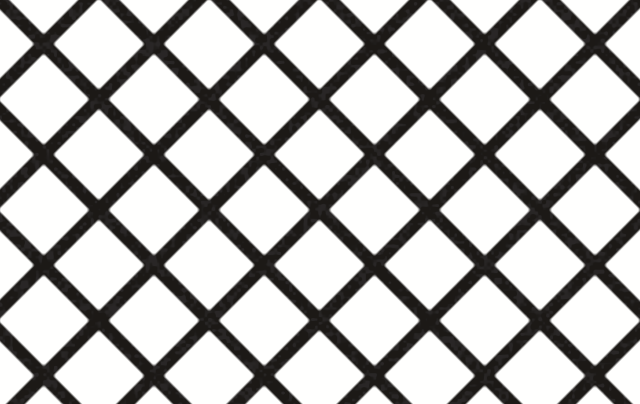
This pattern is drawn by a Shadertoy shader. Its source:

```glsl
// Diagonal lattice of dark bars on white, crossing in square diamonds with faintly mottled ink.

float hash(vec2 p) {
    return fract(sin(dot(p, vec2(127.1, 311.7))) * 43758.5453);
}

float valueNoise(vec2 p) {
    vec2 cell = floor(p), f = fract(p);
    f = f * f * (3.0 - 2.0 * f);
    return mix(mix(hash(cell), hash(cell + vec2(1, 0)), f.x),
               mix(hash(cell + vec2(0, 1)), hash(cell + vec2(1, 1)), f.x), f.y);
}

// Smooth minimum, fills the inner corners of the crossings slightly
float softMin(float a, float b, float radius) {
    float h = max(radius - abs(a - b), 0.0) / radius;
    return min(a, b) - 0.25 * h * h * radius;
}

// Signed distance to the bars, in canvas heights
float latticeDistance(vec2 p) {
    vec2 grid = (p - vec2(-0.0016, -0.0195)) / vec2(0.2729, 0.2737);
    vec2 diagonal = vec2(grid.x + grid.y, grid.x - grid.y);
    vec2 toBar = abs(fract(diagonal + 0.5) - 0.5) * 0.1932;
    return softMin(toBar.x, toBar.y, 0.008) - 0.0165;
}

void mainImage(out vec4 fragColor, in vec2 fragCoord) {
    vec2 p = (fragCoord - 0.5 * iResolution.xy) / iResolution.y;
    float d = latticeDistance(p);

    // Ink: dark core with soft blotches
    float blotch = smoothstep(0.45, 0.85, valueNoise(p * 110.0));
    vec3 ink = mix(vec3(0.108, 0.098, 0.088), vec3(0.16, 0.15, 0.148), blotch);

    // Slightly soft edge, never thinner than a pixel
    float softness = max(0.0036, 0.75 / iResolution.y);
    float paper = smoothstep(-softness, softness, d);
    fragColor = vec4(mix(ink, vec3(1.0, 1.0, 0.995), paper), 1.0);
}
```
